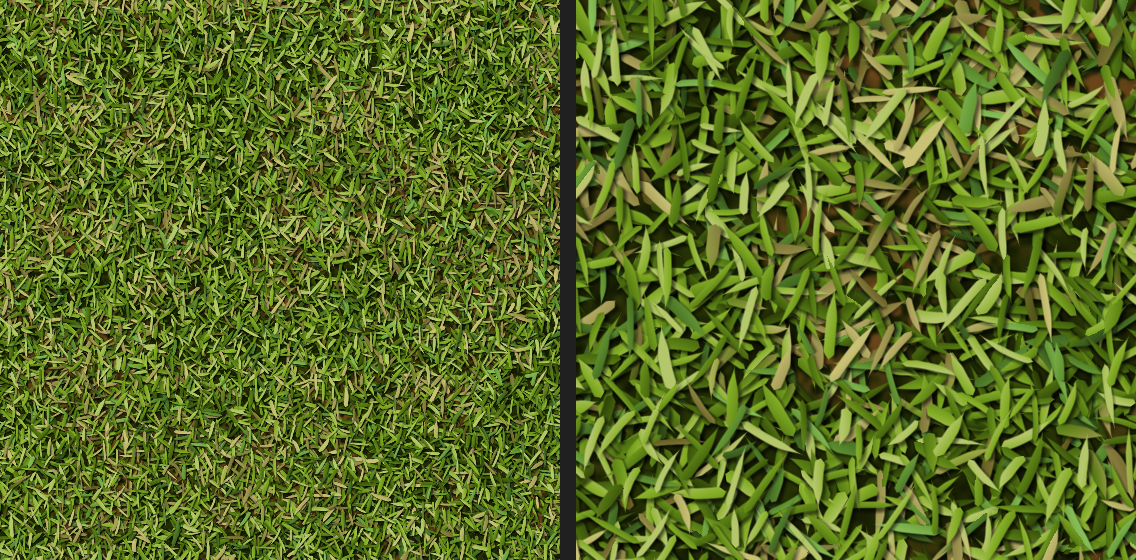
Left, the full canvas; right, a detail of the centre.
This texture is drawn by a three.js fragment shader. Its source:

```glsl
varying vec2 vUv;

const int LAYERS = 11;
const float TURN = 2.4;
const float EDGE = 0.0014;
const vec2 CELL = vec2(0.054, 0.016);
const vec2 SHADOW_SHIFT = vec2(-0.0016, 0.0022);
const vec3 DEEP_SHADE = vec3(0.13, 0.17, 0.015);
const vec3 DARK_GREEN = vec3(0.23, 0.33, 0.04);
const vec3 MID_GREEN = vec3(0.35, 0.50, 0.08);
const vec3 LIGHT_GREEN = vec3(0.52, 0.68, 0.15);
const vec3 SUNLIT_TIP = vec3(0.71, 0.78, 0.42);
const vec3 COOL_GREEN = vec3(0.28, 0.46, 0.19);
const vec3 STRAW_DARK = vec3(0.33, 0.29, 0.08);
const vec3 STRAW_LIGHT = vec3(0.79, 0.76, 0.46);
const vec3 SOIL = vec3(0.42, 0.27, 0.10);

float hash(vec2 p) {
  return fract(sin(dot(p, vec2(127.1, 311.7))) * 43758.5453);
}

vec4 hash4(vec2 p) {
  float a = dot(p, vec2(127.1, 311.7));
  float b = dot(p, vec2(269.5, 183.3));
  return fract(sin(vec4(a, b, a + b, a - b * 0.7)) * 43758.5453);
}

float noise(vec2 p) {
  vec2 i = floor(p);
  vec2 f = fract(p);
  f = f * f * (3.0 - 2.0 * f);
  return mix(mix(hash(i), hash(i + vec2(1.0, 0.0)), f.x),
             mix(hash(i + vec2(0.0, 1.0)), hash(i + 1.0), f.x), f.y);
}

float patches(vec2 p) {
  return 0.6 * noise(p) + 0.4 * noise(p * 2.7 + 7.0);
}

vec2 rotate(vec2 p, float angle) {
  float c = cos(angle);
  float s = sin(angle);
  return vec2(c * p.x + s * p.y, c * p.y - s * p.x);
}

// Colour ramp from the shaded base to the sunlit tip
vec3 grassRamp(float tone) {
  float t = clamp(tone, 0.0, 1.0) * 4.0;
  vec3 c = mix(DEEP_SHADE, DARK_GREEN, clamp(t, 0.0, 1.0));
  c = mix(c, MID_GREEN, clamp(t - 1.0, 0.0, 1.0));
  c = mix(c, LIGHT_GREEN, clamp(t - 2.0, 0.0, 1.0));
  return mix(c, SUNLIT_TIP, clamp(t - 3.0, 0.0, 1.0));
}

vec3 soilColour(vec2 uv, float dryness) {
  float grain = noise(uv * 170.0);
  float bare = smoothstep(0.35, 0.7, dryness) * smoothstep(0.25, 0.8, grain);
  return mix(DEEP_SHADE * (0.5 + 0.7 * grain), SOIL, bare);
}

vec3 bladeColour(float tone, float kind, float dryness) {
  vec3 green = mix(grassRamp(tone), COOL_GREEN * (0.4 + 1.1 * tone), 0.7 * step(0.86, kind));
  vec3 straw = mix(STRAW_DARK, STRAW_LIGHT, clamp(tone, 0.0, 1.0));
  return mix(green, straw, smoothstep(0.0, 0.08, 0.5 * dryness - 0.04 - kind));
}

// Half width profile, rounded at the root and pointed at the tip
float taper(float t) {
  return smoothstep(-1.0, -0.75, t) * (1.0 - smoothstep(0.0, 1.0, t));
}

// Blades leaning around one direction, laid over the colour beneath with a soft shadow
vec3 bladeLayer(vec3 under, vec2 uv, float index, float depth, float dryness, float light) {
  float angle = index * TURN;
  vec2 p = rotate(uv, angle) / CELL + 5.3 * index;
  float shift = rotate(SHADOW_SHIFT, angle).y;
  vec2 home = floor(p - vec2(0.5, 1.0));
  float cover = 0.0;
  float shadow = 0.0;
  vec2 look = vec2(0.0);
  for (int j = 0; j < 3; j++) {
    for (int i = 0; i < 2; i++) {
      vec2 cell = home + vec2(float(i), float(j));
      vec4 place = hash4(cell + index * 13.7);
      vec4 trait = fract(place.wzyx * 61.7);
      vec2 q = (p - cell - place.xy) * CELL;
      float t = q.x / mix(0.013, 0.025, place.w);
      float y = q.y - (place.z - 0.5) * 0.9 * q.x + (trait.y - 0.5) * 0.006 * t * t;
      t *= sign(trait.w - 0.5);
      float halfWidth = mix(0.0025, 0.0046, trait.x * trait.x);
      float profile = taper(t);
      float width = halfWidth * profile;
      float inside = smoothstep(0.0, EDGE, width - abs(y));
      float shade = profile * smoothstep(-0.0012, 0.0022, width - abs(y + shift));
      float tone = trait.z * 0.72 + 0.10 * clamp(y / halfWidth, -1.0, 1.0) + 0.08 * t;
      look = inside > cover ? vec2(tone, fract(trait.w * 2.0)) : look;
      cover = max(cover, inside);
      shadow = max(shadow, shade);
    }
  }
  vec3 blade = bladeColour(0.02 + 0.40 * depth + look.x + light, look.y, dryness);
  return mix(under * (1.0 - 0.55 * shadow), blade, cover);
}

void main() {
  float dryness = patches(vUv * 10.0);
  float light = 0.22 * (patches(vUv * 15.0 + 40.0) - 0.5);
  vec3 colour = soilColour(vUv, dryness);
  for (int k = 0; k < LAYERS; k++) {
    float depth = float(k) / float(LAYERS - 1);
    colour = bladeLayer(colour, vUv, float(k) + 1.0, depth, dryness, light);
  }
  gl_FragColor = vec4(colour, 1.0);
}
```
